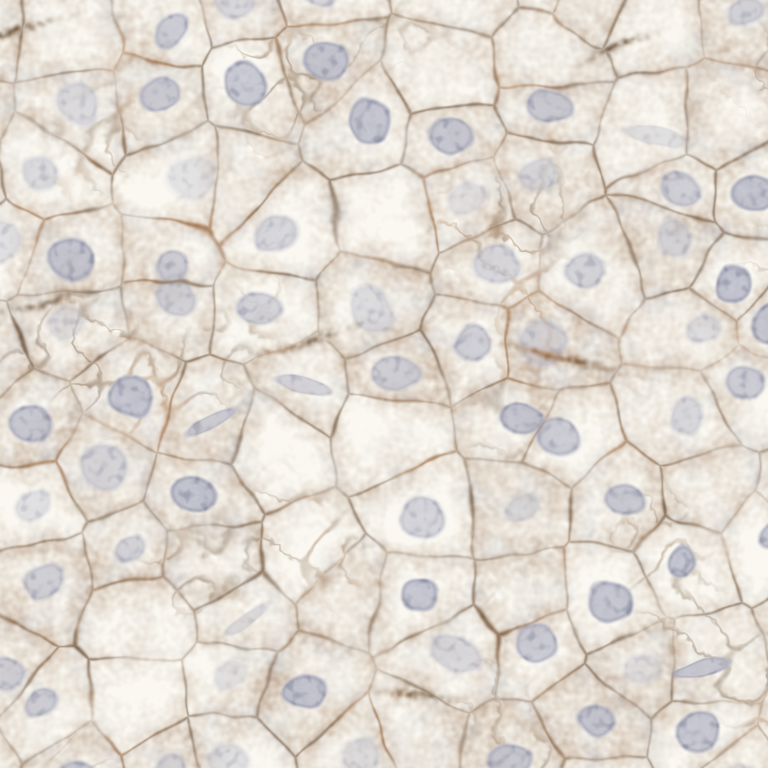
This texture is drawn by a Shadertoy shader. Its source:

```glsl
const vec3 PAPER = vec3(0.98, 0.972, 0.945);
const vec3 TAN = vec3(0.78, 0.70, 0.625);
const vec3 GREY = vec3(0.79, 0.765, 0.75);
const vec3 WALL = vec3(0.48, 0.39, 0.30);
const vec3 RUST = vec3(0.62, 0.43, 0.27);
const vec3 NUCLEUS = vec3(0.73, 0.735, 0.79);
const vec3 CHROMATIN = vec3(0.54, 0.55, 0.63);

const vec2 GRID = vec2(8.0, 10.0);     // cells across and up
const float JITTER = 0.72;
const float TILT = -0.12;
const float HAZE = 0.25;               // mean stain of the cytoplasm
const float WALL_WIDTH = 0.0022;
const float NUCLEUS_SHARE = 0.72;
const vec2 NUCLEUS_RADIUS = vec2(0.021, 0.030);
const int STREAKS = 6;

vec2 hash2(vec2 p) {
    vec3 q = fract(p.xyx * vec3(0.1031, 0.1030, 0.0973));
    q += dot(q, q.yzx + 33.33);
    return fract((q.xx + q.yz) * q.zy);
}

float corner(vec2 i, vec2 f, vec2 o) {
    return dot(hash2(i + o + 71.0) * 2.0 - 1.0, f - o);
}

// Gradient noise, roughly -1 to 1
float noise(vec2 p) {
    vec2 i = floor(p), f = fract(p);
    vec2 u = f * f * f * (f * (f * 6.0 - 15.0) + 10.0);
    float low = mix(corner(i, f, vec2(0, 0)), corner(i, f, vec2(1, 0)), u.x);
    float high = mix(corner(i, f, vec2(0, 1)), corner(i, f, vec2(1, 1)), u.x);
    return 1.6 * mix(low, high, u.y);
}

vec2 noise2(vec2 p) {
    return vec2(noise(p), noise(p + 37.3));
}

mat2 rotation(float a) {
    return mat2(cos(a), sin(a), -sin(a), cos(a));
}

// Vector from p to the centre of a lattice cell, in canvas units
vec2 toSite(vec2 p, vec2 id) {
    return (id + 0.5 + JITTER * (hash2(id) - 0.5)) / GRID - p;
}

// Distance to the nearest cell wall; id receives the enclosing cell
float wallDistance(vec2 p, out vec2 id) {
    vec2 home = floor(p * GRID), nearest = vec2(0.0);
    float best = 9.0;
    for (int y = -1; y <= 1; y++)
    for (int x = -1; x <= 1; x++) {
        vec2 cell = home + vec2(x, y), r = toSite(p, cell);
        if (dot(r, r) < best) { best = dot(r, r); nearest = r; id = cell; }
    }
    float edge = 9.0;
    for (int y = -2; y <= 2; y++)
    for (int x = -2; x <= 2; x++) {
        if (x == 0 && y == 0) continue;
        vec2 r = toSite(p, id + vec2(x, y));
        edge = min(edge, dot(0.5 * (nearest + r), normalize(r - nearest)));
    }
    return edge;
}

// x: coverage, y: rim, both scaled by how strongly the nucleus took the dye
vec2 nuclei(vec2 p) {
    vec2 home = floor(p * GRID), result = vec2(0.0);
    for (int y = -1; y <= 1; y++)
    for (int x = -1; x <= 1; x++) {
        vec2 id = home + vec2(x, y), a = hash2(id + 113.0), b = hash2(id + 211.0);
        if (a.x > NUCLEUS_SHARE) continue;
        float radius = mix(NUCLEUS_RADIUS.x, NUCLEUS_RADIUS.y, a.y);
        float squash = b.y > 0.9 ? 2.3 : 1.0 + 0.25 * b.y;
        vec2 q = rotation(1.2 * (a.y - 0.5)) * toSite(p, id);
        float d = length(q * vec2(inversesqrt(squash), squash)) - radius;
        float dye = mix(0.35, 1.0, b.x);
        float soft = mix(0.007, 0.003, b.x);
        float cover = dye * (1.0 - smoothstep(-soft, soft, d));
        float rim = dye * dye * exp(-pow((d + 0.003) / 0.0026, 2.0));
        result = max(result, vec2(cover, rim));
    }
    return result;
}

// Dark fibres lying almost level between the cells
float streaks(vec2 uv) {
    float ink = 0.0;
    for (int i = 0; i < STREAKS; i++) {
        vec2 a = hash2(vec2(i, 5.0)), b = hash2(vec2(i, 19.0));
        vec2 q = rotation(0.9 * (b.x - 0.5)) * (uv - a);
        q /= vec2(mix(0.025, 0.075, b.y), 0.0055);
        ink = max(ink, exp(-dot(q, q)));
    }
    return ink;
}

void mainImage(out vec4 fragColor, in vec2 fragCoord) {
    vec2 uv = fragCoord / iResolution.y;
    vec2 p = rotation(TILT) * uv + 3.0;
    p += 0.012 * noise2(uv * 7.0) + 0.0045 * noise2(uv * 26.0);
    vec2 id;
    float edge = wallDistance(p, id);
    vec2 cell = hash2(id + 307.0);
    float fine = noise(uv * 115.0), medium = noise(uv * 55.0);
    float grain = 0.6 * (fine + medium);

    // Mottled cytoplasm, paler inside the cells
    float stain = HAZE + 0.22 * noise(uv * 6.0) + 0.18 * noise(uv * 18.0);
    stain += 0.26 * (cell.x - 0.5) + 0.28 * exp(-edge / 0.014);
    stain -= 0.24 * cell.y * smoothstep(0.005, 0.035, edge);
    stain = clamp(stain + (0.2 + 0.5 * max(stain, 0.0)) * grain, 0.0, 1.0);
    float greyness = smoothstep(-0.3, 0.6, noise(uv * 24.0 + 9.0));
    vec3 color = mix(PAPER, mix(TAN, GREY, greyness), stain);

    // Nuclei with clumped chromatin
    vec2 nucleus = nuclei(p);
    float clumps = smoothstep(-0.1, 0.9, noise(uv * 80.0 + 4.0) + 0.4 * fine);
    color = mix(color, NUCLEUS + 0.05 * grain, 0.88 * nucleus.x);
    color = mix(color, CHROMATIN, clamp(0.6 * clumps * nucleus.x + 0.35 * nucleus.y, 0.0, 1.0));

    // Broken walls, darker clots and stray fibres
    float clot = smoothstep(0.15, 0.75, noise(uv * 13.0 + 2.0));
    float width = WALL_WIDTH * (1.0 + 0.9 * clot + 0.3 * medium);
    float wall = exp(-pow(edge / width, 2.0));
    wall *= mix(0.18, 0.6, smoothstep(-0.5, 0.5, noise(uv * 10.0))) + 0.35 * clot;
    float fibre = 1.0 - smoothstep(0.0, 0.10, abs(noise(uv * 17.0 + 0.1 * grain)));
    fibre *= 0.4 * smoothstep(0.0, 0.6, noise(uv * 5.0 + 21.0)) * (1.0 - nucleus.x);
    float streak = streaks(p - 3.0) * clamp(0.65 + 0.6 * grain, 0.0, 1.0);
    float rusty = smoothstep(-0.1, 0.6, noise(uv * 8.0 + 15.0));
    float ink = clamp(max(max(wall, fibre), streak) * (1.0 + 0.25 * grain), 0.0, 1.0);
    color = mix(color, mix(WALL, RUST, rusty), ink);

    fragColor = vec4(color, 1.0);
}
```
